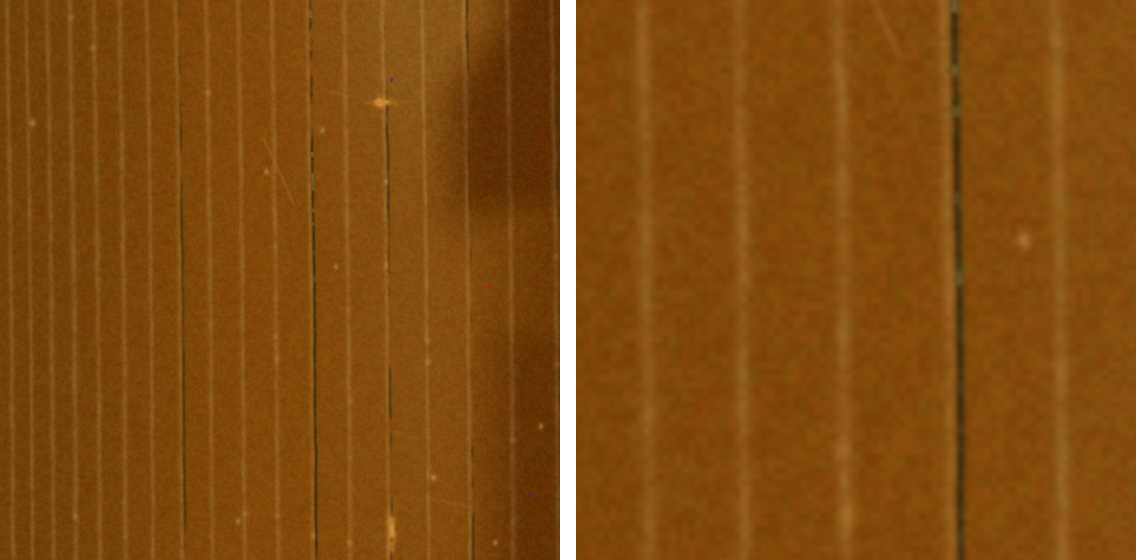
Left, the full canvas; right, a detail of the centre.
Give the GLSL for this texture, as a WebGL 1 fragment shader.

```glsl
precision highp float;
uniform vec2 u_resolution;

#define LINE_START 0.0195
#define LINE_STEP 0.0331
#define LINE_GROWTH 0.00142
#define LINE_HALF_WIDTH 0.0052
#define LEAN 0.0115
#define BOW 0.006
#define GRAIN 0.062
#define SHADOW_COLOR vec3(0.375, 0.180, 0.006)
#define BASE_COLOR vec3(0.497, 0.277, 0.036)
#define LIGHT_COLOR vec3(0.545, 0.345, 0.095)
#define SEAM_COLOR vec3(0.27, 0.19, 0.05)
#define DUST_COLOR vec3(0.72, 0.50, 0.25)

float hash(vec2 p) {
  vec3 q = fract(p.xyx * 0.1031);
  q += dot(q, q.yzx + 33.33);
  return fract((q.x + q.y) * q.z);
}

float noise(vec2 p) {
  vec2 i = floor(p), f = fract(p);
  f = f * f * (3.0 - 2.0 * f);
  return mix(mix(hash(i), hash(i + vec2(1.0, 0.0)), f.x),
             mix(hash(i + vec2(0.0, 1.0)), hash(i + 1.0), f.x), f.y);
}

float glow(vec2 offset, vec2 radius) {
  vec2 d = offset / radius;
  return exp(-dot(d, d));
}

float scratch(vec2 p, vec2 a, vec2 b, float width) {
  vec2 ab = b - a;
  float t = clamp(dot(p - a, ab) / dot(ab, ab), 0.0, 1.0);
  float d = length(p - a - ab * t) / width;
  return exp(-d * d);
}

// Warm sheet, darker to the left, with soft shadows on the right
vec3 sheet(vec2 p) {
  float upper = smoothstep(0.0, 0.14, p.x - 0.735 - 0.09 * smoothstep(0.80, 1.0, p.y))
              * smoothstep(0.52, 0.69, p.y);
  float lower = smoothstep(0.80, 0.95, p.x) * (1.0 - smoothstep(0.36, 0.51, p.y));
  float edge = 0.65 * smoothstep(0.80, 1.0, p.x);
  float shadow = max(max(upper, 0.85 * lower), edge);
  float light = glow(p - vec2(0.76, 1.0), vec2(0.17, 0.28))
              + 0.35 * glow(p - vec2(0.76, 0.40), vec2(0.15, 0.50));
  vec3 col = BASE_COLOR * mix(0.90, 1.02, smoothstep(0.0, 0.5, p.x));
  col = mix(col, LIGHT_COLOR, min(light, 0.9));
  return mix(col, SHADOW_COLOR, shadow);
}

// Lines whose spacing widens to the right, some with a dark broken seam
vec3 drawLines(vec3 col, vec2 p) {
  float y = p.y - 0.5;
  float x = p.x + LEAN * y + BOW * y * y;
  float root = sqrt(max(LINE_STEP * LINE_STEP + 4.0 * LINE_GROWTH * (x - LINE_START), 0.0));
  float id = floor((root - LINE_STEP) / (2.0 * LINE_GROWTH) + 0.5);
  float d = x - LINE_START - id * (LINE_STEP + LINE_GROWTH * id);
  d += 0.0016 * (noise(vec2(id * 7.0, p.y * 22.0)) - 0.5);

  float w = LINE_HALF_WIDTH * (0.85 + 0.35 * hash(vec2(id, 4.0)));
  float ridge = exp(-d * d / (w * w * 0.7));
  float wear = 0.65 + 0.5 * noise(vec2(id * 3.0, p.y * 45.0));
  col += vec3(0.064, 0.080, 0.078) * ridge * wear;

  // Seams hug the right flank of every second line past the seventh
  float odd = step(6.5, id) * mod(id, 2.0) * step(0.5, abs(id - 9.0));
  float strong = 1.0 - step(0.5, abs(id - 11.0));
  float ragged = 0.55 * noise(vec2(id * 5.0, p.y * 7.0)) + 0.45 * noise(vec2(id * 8.0, p.y * 42.0));
  float broken = smoothstep(0.25, 0.72, ragged + 0.12 * strong);
  float seamOffset = (d - 0.0056) / 0.0027;
  float seam = exp(-seamOffset * seamOffset) * odd;
  col = mix(col, SEAM_COLOR, seam * broken * mix(0.75, 0.95, strong));
  float flake = smoothstep(0.62, 0.9, noise(vec2(id * 9.0, p.y * 80.0)))
              * smoothstep(0.25, 0.65, p.y);
  col = mix(col, vec3(0.50, 0.42, 0.22), seam * strong * flake * 0.75);

  // Small swellings beside the lines
  float row = floor(p.y * 16.0);
  vec2 seed = vec2(id + 31.0, row + 5.0);
  vec2 knot = vec2(d + 0.006 * (hash(seed + 50.0) - 0.5),
                   p.y - (row + 0.25 + 0.5 * hash(seed + 20.0)) / 16.0);
  float present = step(0.92, hash(seed)) * (0.4 + 0.6 * hash(seed + 70.0));
  return col + vec3(0.10, 0.08, 0.07) * present * glow(knot, vec2(0.006, 0.006));
}

// Scattered dust, with a few tiny saturated dots
vec3 drawDust(vec3 col, vec2 p, float pixel) {
  vec2 cell = floor(p * 11.0);
  float kind = hash(cell + 17.0);
  vec2 spot = (cell + 0.2 + 0.6 * vec2(hash(cell + 3.0), hash(cell + 41.0))) / 11.0;
  float size = 0.003 + 0.003 * hash(cell + 61.0);
  float speck = glow(p - spot, vec2(size, size * 1.3)) * step(0.92, kind);
  col = mix(col, DUST_COLOR, 0.7 * speck);
  float dotMask = 1.0 - smoothstep(0.0022 - pixel, 0.0022 + pixel, length(p - spot));
  vec3 tint = mix(vec3(0.85, 0.12, 0.02), vec3(0.36, 0.06, 0.72), step(0.013, kind));
  return mix(col, tint, dotMask * step(kind, 0.035));
}

void main() {
  vec2 p = gl_FragCoord.xy / u_resolution;
  float pixel = 1.0 / min(u_resolution.x, u_resolution.y);
  vec3 col = drawDust(drawLines(sheet(p), p), p, pixel);

  // Fine scratches and bright flakes
  float marks = 0.50 * scratch(p, vec2(0.471, 0.753), vec2(0.525, 0.635), 0.0025)
              + 0.35 * scratch(p, vec2(0.775, 0.108), vec2(0.835, 0.096), 0.0035)
              + 0.45 * scratch(p, vec2(0.590, 0.836), vec2(0.615, 0.830), 0.0035);
  col = mix(col, vec3(0.62, 0.39, 0.14), marks);
  float rough = 0.4 + noise(p * 110.0);
  float flakes = glow(p - vec2(0.684, 0.817), vec2(0.020, 0.006))
               + glow(p - vec2(0.679, 0.819), vec2(0.006, 0.011))
               + glow(p - vec2(0.699, 0.050), vec2(0.007, 0.034));
  col = mix(col, vec3(0.80, 0.54, 0.20), min(flakes * rough, 1.0));

  // Grain in brightness, with a slower drift between red and green
  float grain = 0.6 * noise(p * 256.0) + 0.4 * noise(p * 120.0 + 9.0) - 0.5;
  float drift = noise(p * 150.0 + 40.0) - 0.5;
  col += GRAIN * (grain * vec3(1.0, 0.9, 0.6) + 0.45 * drift * vec3(-0.8, 0.8, 0.2));
  gl_FragColor = vec4(clamp(col, 0.0, 1.0), 1.0);
}
```
